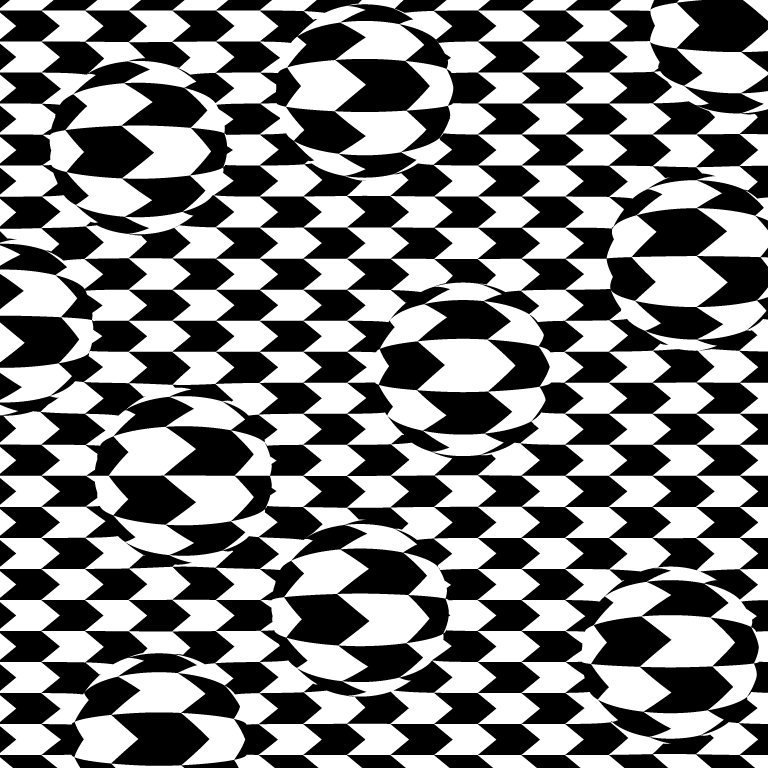
Reproduce this pattern procedurally as a Shadertoy shader.

```glsl
// Op-art field of black and white chevrons, alternating like a checkerboard.
// Ten round lenses magnify the grid: each radius is remapped by an arcsine
// profile before the pattern is evaluated, then edges are supersampled.

const vec2 CELL = vec2(0.05684, 0.0404);     // chevron width and row height
const vec2 GRID_ORIGIN = vec2(-0.0033, 0.0168);
const float TIP_DEPTH = 0.43;                // in chevron widths
const float LENS_RADIUS = 0.1156;
const float RIM_PUSH = 0.0035;               // overshoot just past the rim
const float RIM_FADE = 0.015;
const int SAMPLES = 4;                       // per axis
const int LENS_COUNT = 10;

const vec2 LENS_CENTRES[LENS_COUNT] = vec2[](
    vec2(0.180, 0.809), vec2(0.475, 0.880), vec2(0.960, 0.965),
    vec2(0.006, 0.574), vec2(0.905, 0.659), vec2(0.603, 0.518),
    vec2(0.239, 0.380), vec2(0.469, 0.208), vec2(0.873, 0.147),
    vec2(0.207, 0.036));

// Maps a visible radius to the radius it shows on the flat grid.
float lensRadius(float d, float radius) {
    if (d >= radius) return d + RIM_PUSH * exp((radius - d) / RIM_FADE);
    float t = asin(d / radius) / 1.570796;
    return (radius + RIM_PUSH) * t * mix(0.84, 1.0, t);
}

// Offset from a visible point to its source point for one lens.
vec2 lensOffset(vec2 p, vec2 centre, float radius) {
    vec2 toPoint = p - centre;
    float d = max(length(toPoint), 1e-5);
    return toPoint * (lensRadius(d, radius) / d - 1.0);
}

vec2 bulge(vec2 p) {
    vec2 source = p;
    for (int i = 0; i < LENS_COUNT; i++)
        source += lensOffset(p, LENS_CENTRES[i], LENS_RADIUS);
    return source;
}

// Returns 0 on black chevrons and 1 on white ones.
float chevrons(vec2 p, vec2 cell, float depth) {
    vec2 g = (p - GRID_ORIGIN) / cell;
    float tip = 1.0 - abs(2.0 * fract(g.y) - 1.0);
    float column = floor(g.x - depth * tip);
    return 1.0 - mod(column + floor(g.y), 2.0);
}

void mainImage(out vec4 fragColor, in vec2 fragCoord) {
    vec2 corner = floor(fragCoord);
    float white = 0.0;

    // Average a regular grid of samples across the pixel.
    for (int j = 0; j < SAMPLES; j++) {
        for (int i = 0; i < SAMPLES; i++) {
            vec2 jitter = (vec2(float(i), float(j)) + 0.5) / float(SAMPLES);
            vec2 p = (corner + jitter) / iResolution.xy;
            white += chevrons(bulge(p), CELL, TIP_DEPTH);
        }
    }
    white /= float(SAMPLES * SAMPLES);
    fragColor = vec4(vec3(white), 1.0);
}
```
